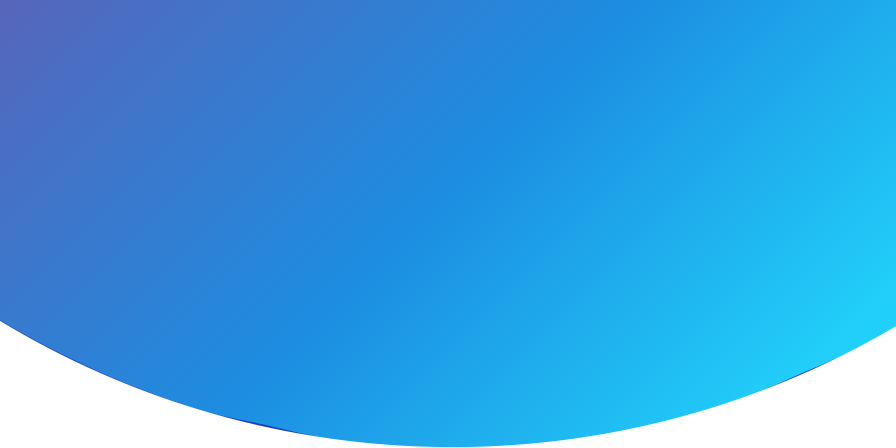
Write a WebGL 1 fragment shader that draws this background.

```glsl
precision highp float;
// A huge disc with a diagonal violet-blue-cyan gradient, bulging down onto white.

uniform vec2 u_resolution;

// Lengths are in canvas heights; x is measured from the middle, y from the bottom.
const vec3 VIOLET = vec3(0.340, 0.397, 0.730);
const vec3 BLUE   = vec3(0.110, 0.553, 0.882);
const vec3 CYAN   = vec3(0.130, 0.815, 0.980);
const vec3 PAPER  = vec3(1.0);
const vec3 RIM    = vec3(0.13, 0.22, 0.76);

const float DISC_RADIUS = 1.95;
const vec2  DISC_CENTER = vec2(0.01, 1.952);

const float BLUE_STOP = 1.42;   // diagonal distance from the top left corner
const float CYAN_STOP = 2.66;

// Dark slivers on the rim: middle x, half length, thickness
const vec3 LEFT_RIM   = vec3(-0.85, 0.40, 0.0016);
const vec3 LOWER_RIM  = vec3(-0.41, 0.13, 0.0042);
const vec3 RIGHT_RIM  = vec3(0.79, 0.10, 0.0020);

// Thickness of a sliver that tapers to both ends
float sliver(float x, vec3 rim) {
    return rim.z * (1.0 - smoothstep(0.0, rim.y, abs(x - rim.x)));
}

// Antialiased inside of a signed distance
float coverage(float dist, float pixel) {
    return clamp(0.5 - dist / pixel, 0.0, 1.0);
}

// Three-stop gradient
vec3 diagonalGradient(float t) {
    vec3 color = mix(VIOLET, BLUE, clamp(t / BLUE_STOP, 0.0, 1.0));
    return mix(color, CYAN, clamp((t - BLUE_STOP) / (CYAN_STOP - BLUE_STOP), 0.0, 1.0));
}

void main() {
    float pixel = 1.0 / u_resolution.y;
    vec2 p = (gl_FragCoord.xy - vec2(0.5 * u_resolution.x, 0.0)) * pixel;

    // Disc fill
    float dist = length(p - DISC_CENTER) - DISC_RADIUS;
    vec3 fill = diagonalGradient(2.0 + p.x - p.y);

    // Thin dark rim just inside the edge
    float thickness = sliver(p.x, LEFT_RIM) + sliver(p.x, LOWER_RIM) + sliver(p.x, RIGHT_RIM);
    float disc = coverage(dist, pixel);
    float core = coverage(dist + thickness, pixel);

    vec3 color = mix(PAPER, RIM, disc);
    color = mix(color, fill, disc > 0.0 ? core / disc : 0.0);
    color = mix(PAPER, color, step(0.001, disc));
    // Blend the three layers by their exact shares of the pixel
    color = PAPER * (1.0 - disc) + RIM * (disc - core) + fill * core;

    gl_FragColor = vec4(color, 1.0);
}
```
